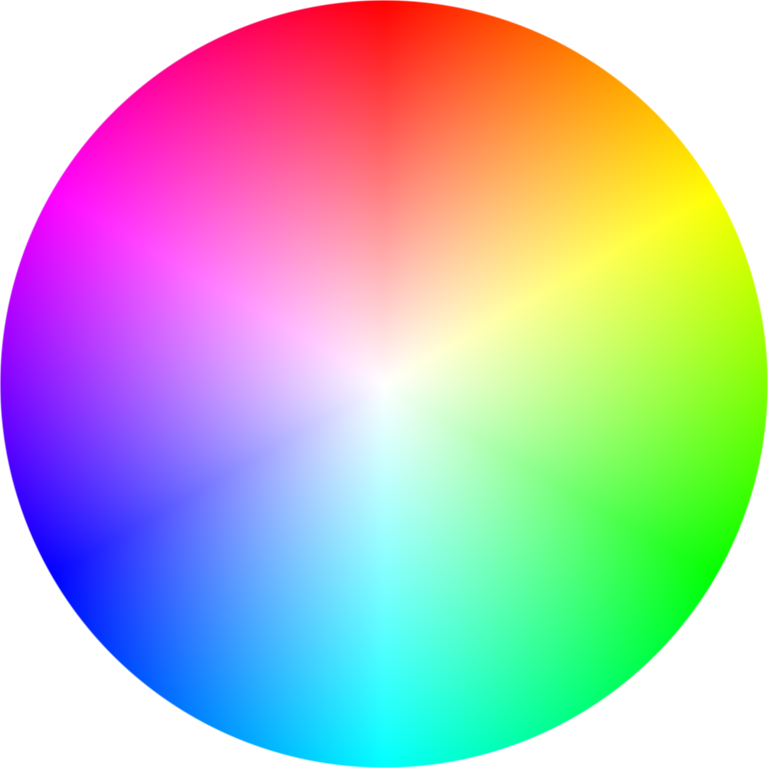
Write a three.js fragment shader that draws this background.

```glsl
// A full colour wheel on white, with red at the top and hue running clockwise.
// The angle about the centre sets the hue; the distance from it sets the
// saturation, from white in the middle to pure colour at the rim.

varying vec2 vUv;

const float TAU = 6.2831853;

// Fully saturated colour for a hue in turns: 0 red, 1/3 green, 2/3 blue
vec3 pureHue(float hue) {
  vec3 ramp = abs(fract(hue + vec3(0.0, 2.0, 1.0) / 3.0) * 6.0 - 3.0);
  return clamp(ramp - 1.0, 0.0, 1.0);
}

void main() {
  vec3 white = vec3(1.0);
  vec2 fromCentre = vUv - 0.5;
  float radius = length(fromCentre);

  // Clockwise angle from the top, in turns; the tiny offset keeps atan defined
  float hue = atan(fromCentre.x, fromCentre.y + 1e-6) / TAU;

  // Saturation grows linearly out to the rim
  float saturation = min(radius / 0.5, 1.0);
  vec3 wheel = mix(white, pureHue(hue), saturation);

  // Soft rim against the white ground
  float disc = 1.0 - smoothstep(0.498, 0.501, radius);
  gl_FragColor = vec4(mix(white, wheel, disc), 1.0);
}
```
